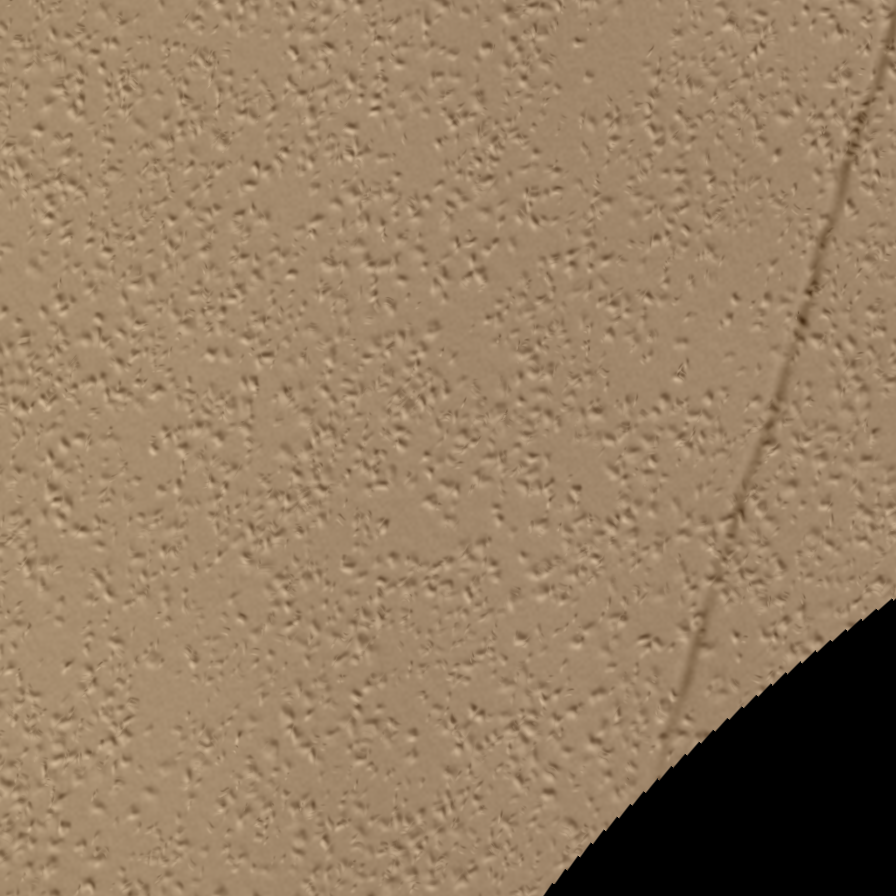
Write a three.js fragment shader that draws this texture.

```glsl
// Draws a tan pitted plaster surface with a long scratch and a black curved corner.
varying vec2 vUv;

float hash(vec2 p) {
  vec3 q = fract(p.xyx * vec3(0.1031, 0.1030, 0.0973));
  q += dot(q, q.yzx + 33.33);
  return fract((q.x + q.y) * q.z);
}

vec2 hash2(vec2 p) {
  return vec2(hash(p + 17.3), hash(p + 71.9));
}

float noise(vec2 p) {
  vec2 i = floor(p);
  vec2 f = fract(p);
  f = f * f * (3.0 - 2.0 * f);
  return mix(mix(hash(i), hash(i + vec2(1.0, 0.0)), f.x),
             mix(hash(i + vec2(0.0, 1.0)), hash(i + vec2(1.0, 1.0)), f.x), f.y);
}

// Depth of randomly placed oval pits, gathered in loose clusters.
float pits(vec2 p, float cells, float radius, float share) {
  vec2 home = floor(p * cells);
  float depth = 0.0;
  for (int y = -1; y <= 1; y++) {
    for (int x = -1; x <= 1; x++) {
      vec2 id = home + vec2(float(x), float(y));
      vec2 center = (id + hash2(id + cells)) / cells;
      float cluster = smoothstep(0.2, 0.8, noise(center * 17.0 + 4.0));
      float present = step(hash(id + 5.7), share * (0.3 + 1.4 * cluster));
      float angle = 6.2832 * hash(id + 31.0);
      vec2 axis = vec2(cos(angle), sin(angle));
      vec2 d = p - center;
      d = vec2(dot(d, axis), dot(d, vec2(-axis.y, axis.x)) * 1.45);
      float size = radius * mix(0.7, 1.25, hash(id + 11.0));
      float bowl = exp(-dot(d, d) / (size * size));
      depth = max(depth, present * bowl * mix(0.4, 1.0, hash(id + 47.0)));
    }
  }
  return depth;
}

float surfaceHeight(vec2 p) {
  // Ragged pit outlines
  vec2 warp = vec2(noise(p * 130.0), noise(p * 130.0 + 53.0)) - 0.5;
  vec2 q = p + warp * 0.006;
  float large = pits(q, 58.0, mix(0.0073, 0.0061, p.y), 0.40);
  float small = pits(q + 3.0, 95.0, 0.0037, 0.27);
  float grain = noise(p * 210.0) * 0.07 + noise(p * 95.0) * 0.06;
  return grain - max(large, small * 0.6);
}

void main() {
  vec2 p = vUv;

  // Relief lit from the upper right
  vec2 toLight = vec2(0.38, 0.925) * 0.0033;
  float slope = surfaceHeight(p - toLight) - surfaceHeight(p + toLight);
  float shade = slope * (slope < 0.0 ? 0.25 : 0.18);

  // Plain plaster with a faint uneven tone
  vec3 plaster = mix(vec3(0.65, 0.55, 0.43), vec3(0.63, 0.53, 0.42), smoothstep(0.0, 0.6, p.x));
  float tone = (noise(p * 5.0) - 0.5) * 0.02 + (noise(p * 260.0) - 0.5) * 0.022;
  vec3 color = plaster + tone + shade * vec3(1.0, 1.0, 0.95);

  // Slanted scratch with a broken dark core and a pale left rim
  float wobble = (noise(vec2(p.y * 22.0, 2.0)) - 0.5) * 0.008;
  float across = (p.x - 0.691 - 0.315 * p.y - wobble) * 0.954;
  float wear = 0.45 + 0.8 * noise(vec2(p.y * 38.0, 9.0));
  float along = smoothstep(0.1, 0.19, p.y);
  float core = exp(-pow(abs(across) / 0.0065, 2.0));
  float rim = exp(-pow(abs(across + 0.012) / 0.005, 2.0));
  color += along * (rim * 0.025 - core * wear * 0.13);

  // Black corner beyond a large arc with a finely stepped edge
  vec2 fromCenter = p - vec2(2.055, -1.318);
  float teeth = fract(atan(fromCenter.y, -fromCenter.x) * 95.0) * 0.003;
  float outside = length(fromCenter) - 1.958 - teeth;
  color *= smoothstep(-0.0012, 0.0012, outside);

  gl_FragColor = vec4(color, 1.0);
}
```
